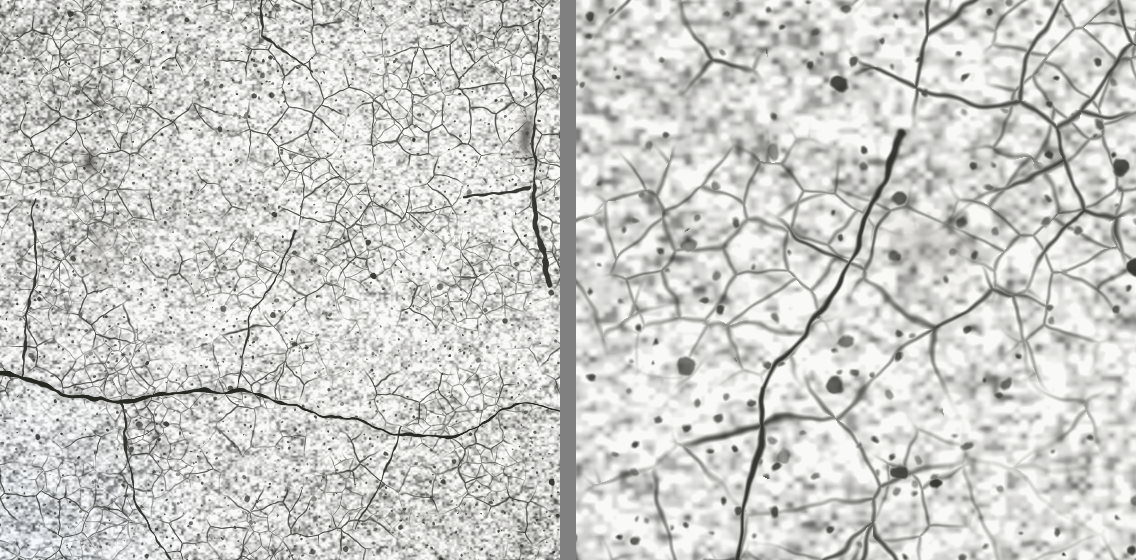
Left, the full canvas; right, a detail of the centre.
Reproduce this texture procedurally as a Shadertoy shader.

```glsl
// Weathered pale concrete with fine grain, pits, hairline crazing and long cracks.

const vec3 CRACK_COLOR = vec3(0.15, 0.155, 0.135);
const vec3 STAIN_COLOR = vec3(0.37, 0.36, 0.34);

// --- Hash and noise ---
float hash1(vec2 p) {
    vec3 q = fract(p.xyx * 0.1031);
    q += dot(q, q.yzx + 33.33);
    return fract((q.x + q.y) * q.z);
}

vec2 hash2(vec2 p) {
    return vec2(hash1(p + 17.0), hash1(p + 71.0));
}

float noise(vec2 p) {
    vec2 i = floor(p), f = fract(p);
    f = f * f * (3.0 - 2.0 * f);
    vec2 e = vec2(0.0, 1.0);
    return mix(mix(hash1(i), hash1(i + e.yx), f.x),
               mix(hash1(i + e.xy), hash1(i + e.yy), f.x), f.y);
}

float fbm(vec2 p) {
    float sum = 0.0, amp = 0.53;
    for (int i = 0; i < 4; i++) {
        sum += amp * noise(p);
        p = p * 2.03 + 11.7;
        amp *= 0.5;
    }
    return sum;
}

vec2 warp(vec2 p, float freq, float amount) {
    return p + amount * (vec2(fbm(p * freq + 5.0), fbm(p * freq + 47.0)) - 0.5);
}

// --- Shapes ---
float stroke(float dist, float width, float soft) {
    return 1.0 - smoothstep(width - soft, width + soft, dist);
}

// Straight crack from a to b, tapering towards b.
float crack(vec2 p, vec2 a, vec2 b, float width, float soft) {
    vec2 ab = b - a;
    float t = clamp(dot(p - a, ab) / dot(ab, ab), 0.0, 1.0);
    float rough = 0.5 + noise(p * 75.0);
    return stroke(length(p - a - ab * t), width * rough * (1.0 - 0.35 * t), soft);
}

// Distance to the nearest border between irregular cells, in canvas units.
float cellBorder(vec2 p, float scale) {
    p *= scale;
    vec2 cell = floor(p), near = vec2(8.0), next = vec2(8.0);
    for (int y = -1; y <= 1; y++)
    for (int x = -1; x <= 1; x++) {
        vec2 id = cell + vec2(x, y);
        vec2 r = id + hash2(id) - p;
        if (dot(r, r) < dot(near, near)) { next = near; near = r; }
        else if (dot(r, r) < dot(next, next)) next = r;
    }
    return abs(dot(0.5 * (near + next), normalize(next - near))) / scale;
}

// Scattered round pits; density is the share of cells that hold one.
float pits(vec2 p, float scale, float density, float radius, float soft) {
    vec2 cell = floor(p * scale);
    float ink = 0.0;
    for (int y = -1; y <= 1; y++)
    for (int x = -1; x <= 1; x++) {
        vec2 id = cell + vec2(x, y);
        float size = radius * mix(0.45, 1.0, hash1(id + 9.0));
        float d = length(p - (id + hash2(id)) / scale);
        float present = step(hash1(id + 31.0), density);
        ink = max(ink, present * stroke(d, size, soft) * mix(0.5, 1.0, hash1(id + 53.0)));
    }
    return ink;
}

float blob(vec2 p, vec2 center, vec2 size) {
    vec2 q = (p - center) / size;
    return exp(-dot(q, q));
}

// Height of the long crack that crosses the slab.
float mainCrackHeight(float x) {
    return 0.298 + 0.03 * smoothstep(0.14, 0.0, x) - 0.014 * blob(vec2(x, 0.0), vec2(0.21, 0.0), vec2(0.05))
        - 0.08 * smoothstep(0.42, 0.76, x) + 0.06 * smoothstep(0.8, 0.93, x) - 0.02 * smoothstep(0.93, 1.0, x);
}

void mainImage(out vec4 fragColor, in vec2 fragCoord) {
    vec2 uv = fragCoord / iResolution.xy;
    float soft = max(0.0012, 0.7 / iResolution.y);
    vec2 p = warp(uv, 16.0, 0.028);
    vec2 fine = warp(uv, 70.0, 0.007);

    // Grain: fine, slightly flattened flecks over broad mottling
    float grain = 3.1 * (noise(uv * vec2(135.0, 170.0)) - 0.5)
                + 2.7 * (noise(uv * vec2(230.0, 265.0) + 40.0) - 0.5)
                + 1.3 * (noise(uv * vec2(32.0, 55.0)) - 0.5) + 1.2 * (fbm(uv * 5.0) - 0.5);
    grain += 0.45 * blob(uv, vec2(0.66, 0.66), vec2(0.32)) - 0.5 * smoothstep(0.4, 0.75, length(uv - 0.5));
    float light = 0.85 + 0.1 * grain - 0.08 * max(-grain - 0.5, 0.0);
    vec3 tint = vec3(0.003, 0.002, -0.008) + vec3(-0.015, 0.0, 0.025) * blob(uv, vec2(0.0), vec2(0.3));
    vec3 color = vec3(min(light, 0.975)) + tint;

    // Soft grey stains
    float stain = 0.9 * blob(p, vec2(0.94, 0.76), vec2(0.013, 0.036))
                + 0.9 * blob(p, vec2(0.16, 0.71), vec2(0.012, 0.02))
                + 0.5 * blob(p, vec2(0.177, 0.55), vec2(0.026, 0.04)) * noise(uv * 95.0)
                + 0.25 * blob(p, vec2(0.54, 0.52), vec2(0.018));
    color = mix(color, STAIN_COLOR, min(stain, 0.85));

    // Crazing, densest in the upper right
    float crazed = 0.3 + 0.7 * blob(uv, vec2(0.73, 0.78), vec2(0.28, 0.24));
    float broken = smoothstep(0.35, 0.65, noise(uv * 19.0) * 0.65 + crazed * 0.35);
    float ink = 0.78 * broken * stroke(cellBorder(p, 18.0), 0.0012, soft);
    ink = max(ink, 0.5 * smoothstep(0.45, 0.7, noise(uv * 13.0 + 8.0)) * stroke(cellBorder(p + 3.0, 34.0), 0.001, soft));

    // Pits, clustered near the top and beside the right crack
    float cluster = blob(uv, vec2(0.4, 0.86), vec2(0.1, 0.07)) + blob(uv, vec2(0.96, 0.58), vec2(0.04, 0.09));
    float patchy = fbm(uv * 9.0 + 20.0);
    ink = max(ink, 0.85 * pits(fine, 75.0, 0.12 + 0.25 * patchy, 0.0027, soft));
    ink = max(ink, 0.9 * pits(fine, 32.0, 0.1 + 0.35 * cluster, 0.0055, soft));

    // Long crack, heavier on the left
    float heavy = mix(0.0045, 0.0022, smoothstep(0.15, 0.65, uv.x));
    float offset = abs(p.y - mainCrackHeight(p.x));
    ink = max(ink, stroke(offset, heavy * (0.4 + noise(uv * 60.0)), soft));
    ink = max(ink, 0.3 * stroke(offset, heavy * 2.0, 0.005) * noise(uv * 110.0));

    // Branches and upright cracks
    float branches = crack(p, vec2(0.215, 0.285), vec2(0.24, 0.12), 0.0025, soft);
    branches = max(branches, crack(p, vec2(0.24, 0.12), vec2(0.305, -0.01), 0.0025, soft));
    branches = max(branches, crack(p, vec2(0.04, 0.32), vec2(0.065, 0.64), 0.0023, soft));
    branches = max(branches, crack(p, vec2(0.53, 0.59), vec2(0.45, 0.43), 0.002, soft));
    branches = max(branches, crack(p, vec2(0.45, 0.43), vec2(0.43, 0.3), 0.0016, soft));
    branches = max(branches, crack(p, vec2(0.465, 1.01), vec2(0.467, 0.935), 0.0022, soft));
    branches = max(branches, crack(p, vec2(0.467, 0.935), vec2(0.56, 0.87), 0.002, soft));
    branches = max(branches, crack(p, vec2(0.975, 0.49), vec2(0.95, 0.66), 0.005, soft));
    branches = max(branches, crack(p, vec2(0.95, 0.66), vec2(0.963, 0.96), 0.0022, soft));
    branches = max(branches, crack(p, vec2(0.94, 0.655), vec2(0.83, 0.645), 0.0034, soft));
    branches = max(branches, crack(p, vec2(0.72, 0.235), vec2(0.64, 0.06), 0.0016, soft));
    ink = max(ink, 0.92 * branches);

    color = mix(color, CRACK_COLOR, ink);
    fragColor = vec4(clamp(color, 0.0, 1.0), 1.0);
}
```
